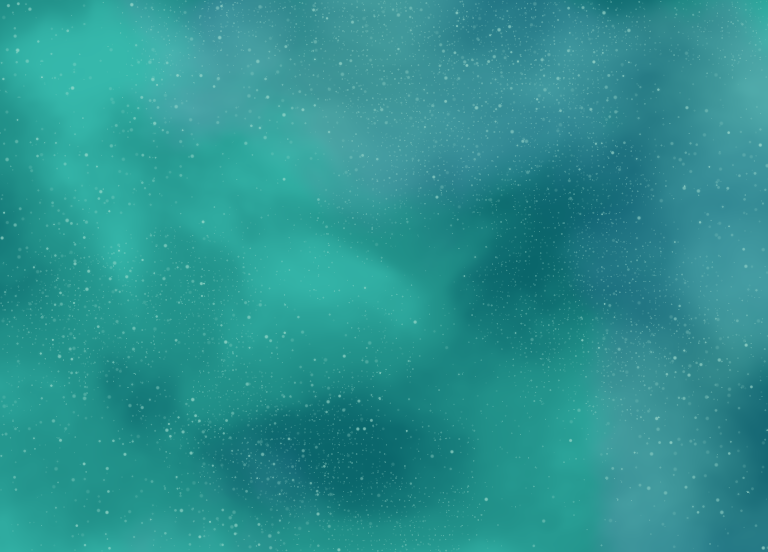
This texture is drawn by a Shadertoy shader. Its source:

```glsl
// Teal nebula: soft drifting clouds with blue-grey haze and clustered fine stars.

const vec3 DEEP_TEAL = vec3(0.04, 0.40, 0.42);
const vec3 MID_TEAL = vec3(0.13, 0.57, 0.54);
const vec3 LIGHT_TEAL = vec3(0.21, 0.72, 0.67);
const vec3 DARK_HAZE = vec3(0.09, 0.41, 0.47);
const vec3 LIGHT_HAZE = vec3(0.35, 0.69, 0.69);
const vec3 STAR_TINT = vec3(0.66, 0.88, 0.82);

float hash(vec2 p) {
    vec3 q = fract(vec3(p.xyx) * 0.1031);
    q += dot(q, q.yzx + 33.33);
    return fract((q.x + q.y) * q.z);
}

vec2 hash2(vec2 p) {
    return vec2(hash(p), hash(p + 71.7));
}

float valueNoise(vec2 p) {
    vec2 cell = floor(p);
    vec2 f = fract(p);
    f = f * f * f * (f * (f * 6.0 - 15.0) + 10.0);
    float low = mix(hash(cell), hash(cell + vec2(1.0, 0.0)), f.x);
    float high = mix(hash(cell + vec2(0.0, 1.0)), hash(cell + 1.0), f.x);
    return mix(low, high, f.y);
}

// Rotated octaves, normalised to 0..1
float fbm(vec2 p, float gain) {
    mat2 turn = mat2(0.8, 0.6, -0.6, 0.8);
    float sum = 0.0, total = 0.0, weight = 1.0;
    for (int i = 0; i < 5; i++) {
        sum += weight * valueNoise(p);
        total += weight;
        weight *= gain;
        p = turn * p * 2.03 + 17.3;
    }
    return sum / total;
}

// Teal clouds, tinted by patches of haze
vec3 nebula(vec2 p) {
    vec2 warp = vec2(fbm(p * 2.0 + 4.1, 0.4), fbm(p * 2.0 + 31.6, 0.4)) - 0.5;
    vec2 q = p + 0.22 * warp;
    float tone = 0.52 + 1.65 * (fbm(q * vec2(2.5, 3.1) + 12.4, 0.42) - 0.5);
    tone += 0.16 * (0.5 - p.y) - 0.12 * (p.x - 0.7);
    tone = clamp(tone, 0.0, 1.0);
    vec3 teal = mix(DEEP_TEAL, MID_TEAL, smoothstep(0.0, 0.5, tone));
    teal = mix(teal, LIGHT_TEAL, smoothstep(0.45, 1.0, tone));
    vec3 haze = mix(DARK_HAZE, LIGHT_HAZE, tone);
    float hue = fbm(q * 2.6 + 53.8, 0.42);
    haze.b += 0.06 * (fbm(p * 3.0 + 90.2, 0.4) - 0.4);
    return mix(teal, haze, 0.9 * smoothstep(0.47, 0.68, hue));
}

// One jittered star per cell; density gives the chance of a lit cell
float starLayer(vec2 p, float cells, float radius, float density, float seed) {
    vec2 grid = p * cells;
    vec2 cell = floor(grid);
    vec2 id = cell + seed;
    vec2 center = cell + mix(vec2(0.25), vec2(0.75), hash2(id));
    float size = radius * mix(0.6, 1.2, hash(id + 5.3));
    float d = length(grid - center) / cells;
    float lit = step(hash(id + 23.9), density);
    float shine = mix(0.25, 1.0, pow(hash(id + 47.1), 2.0));
    float core = 1.0 - smoothstep(0.25 * size, size, d);
    float halo = 0.13 * (1.0 - smoothstep(0.0, min(3.0 * size, 0.25 / cells), d));
    return lit * shine * max(core, halo);
}

// Fine dust gathers in bands, larger stars scatter more evenly
float starField(vec2 p) {
    float dustBand = smoothstep(0.38, 0.72, fbm(p * 3.2 + 8.7, 0.5));
    float starBand = smoothstep(0.32, 0.70, fbm(p * 2.7 + 64.5, 0.5));
    float light = 0.0;
    for (int i = 0; i < 3; i++) {
        float k = float(i);
        vec2 shifted = p + 0.37 * k;
        float seed = 19.0 + 137.0 * k;
        float dust = starLayer(shifted, 115.0 - 17.0 * k, 0.0024, 0.03 + 0.38 * dustBand, seed);
        float star = starLayer(shifted, 48.0 - 7.0 * k, 0.0042, 0.03 + 0.24 * starBand, seed + 59.0);
        light = max(light, max(0.36 * dust, 0.68 * star));
    }
    return light;
}

void mainImage(out vec4 fragColor, in vec2 fragCoord) {
    vec2 p = fragCoord / iResolution.y;
    vec3 color = nebula(p);
    color = mix(color, STAR_TINT, starField(p));
    fragColor = vec4(color, 1.0);
}
```
